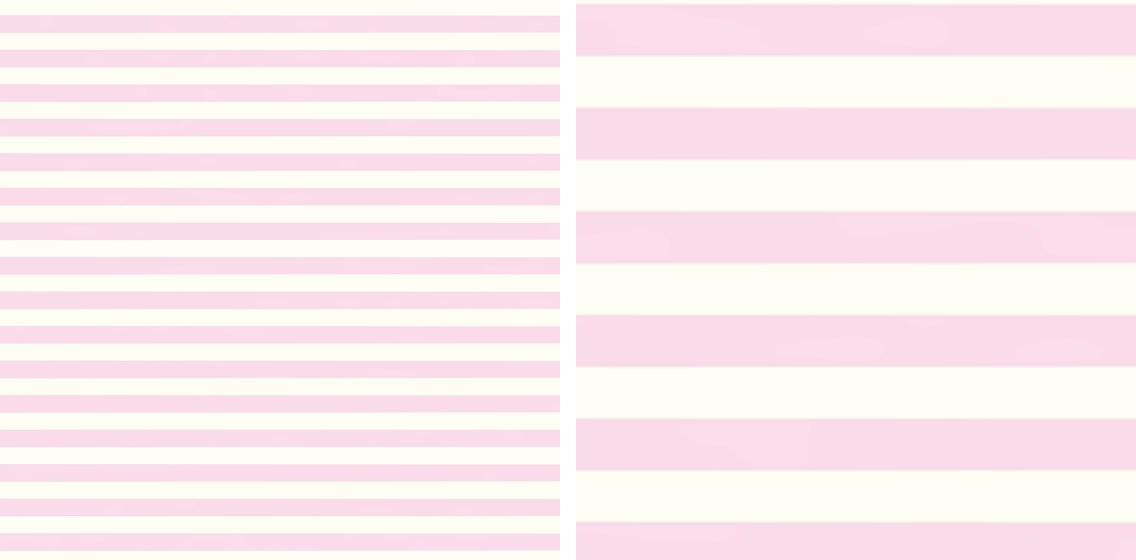
Left, the full canvas; right, a detail of the centre.
Reproduce this pattern procedurally as a Shadertoy shader.

```glsl
// Sixteen level pink stripes on warm cream, about as wide as their gaps.
// A folded vertical coordinate gives the distance to the nearest stripe edge;
// stripes narrow slightly to the right, with soft rims and faint mottling.

const vec3 CREAM = vec3(0.992, 0.992, 0.953);
const vec3 PINK = vec3(0.982, 0.860, 0.916);
const vec3 RIM_SHADE = vec3(0.012, 0.008, 0.014);

const float PERIOD = 0.06166;       // spacing of stripe centres
const float FIRST_CENTRE = 0.0430;  // first centre, measured from the top
const float WIDTH_LEFT = 0.0315;
const float WIDTH_RIGHT = 0.0300;
const float EDGE_SOFTNESS = 0.0013;
const float MOTTLE = 0.003;

// Sine-free hash of a lattice point, in 0..1
float hash21(vec2 p) {
    vec3 q = fract(vec3(p.xyx) * 0.1031);
    q += dot(q, q.yzx + 33.33);
    return fract((q.x + q.y) * q.z);
}

// Smoothly interpolated lattice noise
float valueNoise(vec2 p) {
    vec2 cell = floor(p);
    vec2 f = fract(p);
    vec2 w = f * f * (3.0 - 2.0 * f);
    float low = mix(hash21(cell), hash21(cell + vec2(1.0, 0.0)), w.x);
    float high = mix(hash21(cell + vec2(0.0, 1.0)), hash21(cell + 1.0), w.x);
    return mix(low, high, w.y);
}

// Signed distance to the nearest horizontal stripe, negative inside
float stripeDistance(float y, float centre, float period, float width) {
    float offset = y - centre;
    float folded = offset - period * floor(offset / period + 0.5);
    return abs(folded) - 0.5 * width;
}

void mainImage(out vec4 fragColor, in vec2 fragCoord) {
    vec2 uv = fragCoord / iResolution.xy;
    float soft = max(EDGE_SOFTNESS, 0.75 / iResolution.y);

    // Stripe shape, measured downward from the top
    float width = mix(WIDTH_LEFT, WIDTH_RIGHT, uv.x);
    float d = stripeDistance(1.0 - uv.y, FIRST_CENTRE, PERIOD, width);
    float ink = 1.0 - smoothstep(-soft, soft, d);
    vec3 colour = mix(CREAM, PINK, ink);

    // Slightly greyed rim just inside each stripe
    float rim = 1.0 - smoothstep(0.0, 1.5 * soft, abs(d + 0.5 * soft));
    colour -= RIM_SHADE * rim;

    // Barely visible tonal variation
    colour += MOTTLE * (valueNoise(uv * vec2(24.0, 48.0)) - 0.5);

    fragColor = vec4(clamp(colour, 0.0, 1.0), 1.0);
}
```
